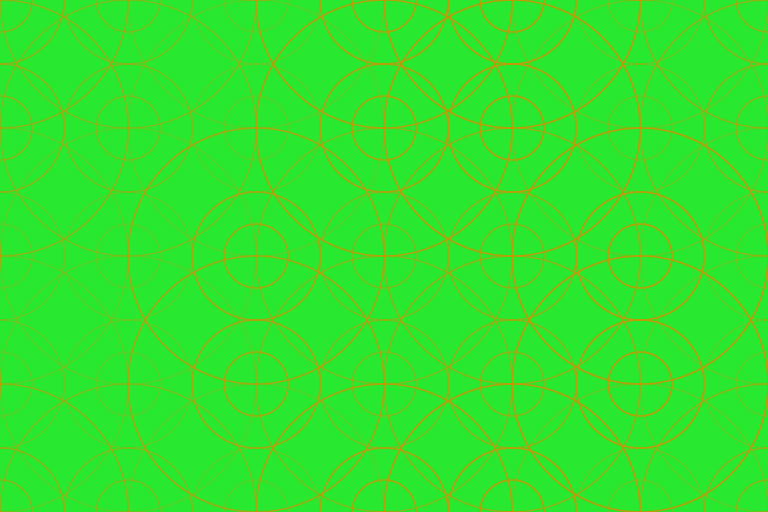
This pattern is drawn by a WebGL 2 fragment shader. Its source:

```glsl
#version 300 es
precision highp float;
// Overlapping concentric ochre rings on bright green, faded unevenly from motif to motif.

#define REPEATS vec2(6.0, 4.0)
#define GROUND vec3(0.16, 0.91, 0.19)
#define INK vec3(0.78, 0.59, 0.01)
#define INNER_RADIUS 0.25
#define THIN_LINE 0.010
#define THICK_LINE 0.013
#define FAINT_INK 0.30
#define STRONG_INK 0.88

uniform vec2 u_resolution;
out vec4 fragColor;

const float TAU = 6.2831853;

// Ink strength of one motif, from waves that wrap with the tile.
float motifStrength(vec2 id) {
    vec2 cell = mod(id, REPEATS);
    float drift = cos(TAU * (cell.x - 4.0) / REPEATS.x);
    float ripple = cos(2.0 * TAU * (cell.x - 2.0) / REPEATS.x)
                 * sin(TAU * cell.y / REPEATS.y - 0.8);
    return smoothstep(0.15, 0.9, 0.5 + 0.2 * drift + 0.4 * ripple);
}

// Share of a pixel covered by a line at signed distance d.
float lineCoverage(float d, float width, float pixel) {
    float high = min(d + 0.5 * pixel, 0.5 * width);
    float low = max(d - 0.5 * pixel, -0.5 * width);
    return max(high - low, 0.0) / pixel;
}

void main() {
    // One unit is one repeat; motifs are centred on whole numbers.
    vec2 p = gl_FragCoord.xy / u_resolution * REPEATS;
    float pixel = REPEATS.y / u_resolution.y;
    vec3 color = GROUND;

    // The widest ring reaches the neighbouring centres.
    for (int y = -1; y <= 2; y++) {
        for (int x = -1; x <= 2; x++) {
            vec2 centre = floor(p) + vec2(x, y);
            float strength = motifStrength(centre);
            float width = mix(THIN_LINE, THICK_LINE, strength);
            float opacity = mix(FAINT_INK, STRONG_INK, strength);
            float dist = length(p - centre);

            // Three rings, each twice the radius of the last.
            float radius = INNER_RADIUS;
            for (int ring = 0; ring < 3; ring++) {
                float cover = lineCoverage(dist - radius, width, pixel);
                color = mix(color, INK, cover * opacity);
                radius *= 2.0;
            }
        }
    }
    fragColor = vec4(color, 1.0);
}
```
